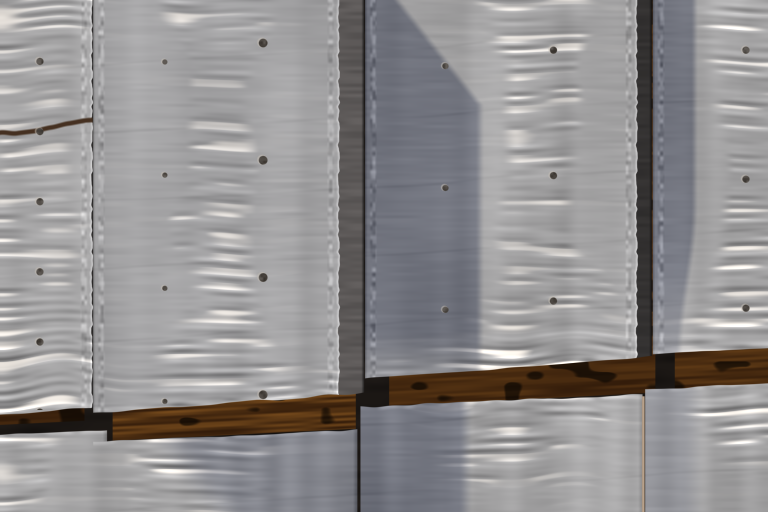
This texture is drawn by a Shadertoy shader. Its source:

```glsl
// Stacked pallets wrapped in wrinkled grey film, with cast shadows and timber between two rows.

float hash(vec2 p) {
  vec3 q = fract(p.xyx * 0.1031);
  q += dot(q, q.yzx + 33.33);
  return fract((q.x + q.y) * q.z);
}

float noise(vec2 p) {
  vec2 i = floor(p), f = fract(p);
  f = f * f * (3.0 - 2.0 * f);
  return mix(mix(hash(i), hash(i + vec2(1, 0)), f.x),
             mix(hash(i + vec2(0, 1)), hash(i + vec2(1, 1)), f.x), f.y);
}

// Smooth-edged step: 1 where d is positive.
float cover(float d) {
  float w = 0.8 / iResolution.y;
  return smoothstep(-w, w, d);
}

float within(float x, vec2 span) {
  return cover(x - span.x) * cover(span.y - x);
}

// Film: tone, vertical strips, faint tiers, horizontal folds.
vec3 film(vec2 p, float shade, float folds) {
  vec3 c = mix(vec3(0.645, 0.642, 0.645), vec3(0.455, 0.465, 0.505), shade);
  c += 0.07 * (noise(vec2(p.x * 30.0, 4.0 + p.y * 0.6)) - 0.5);
  c += 0.06 * (noise(p * vec2(7, 5) + 20.0) - 0.5);
  c += 0.035 * (noise(p * vec2(14, 170)) - 0.5);
  float tier = (p.y - 0.06 * p.x) * 7.5 + 0.1 * noise(p * 6.0);
  c -= 0.035 * smoothstep(0.035, 0.0, abs(fract(tier) - 0.5)) * noise(p * 12.0);

  vec2 q = vec2(p.x * 9.0, 105.0 * (p.y + 0.025 * noise(p * vec2(8, 4))));
  float ridge = noise(q), slope = ridge - noise(q - vec2(0, 0.7));
  vec3 glint = vec3(0.28, 0.26, 0.23) * smoothstep(0.62, 0.95, ridge);
  return c + folds * (1.0 - 0.65 * shade) * (0.24 * slope + glint);
}

// Punched holes down a line: (x, first y, spacing).
void holes(inout vec3 col, vec2 p, vec3 line, float radius) {
  vec2 d = p - line.xy;
  d.y -= line.z * round(d.y / line.z);
  col = mix(col, vec3(0.77, 0.74, 0.70), 0.5 * cover(radius * 1.15 - length(d + vec2(0.002, -0.001))));
  col = mix(col, vec3(0.22, 0.20, 0.18) + 0.17 * noise(p * 180.0), cover(radius - length(d)));
}

// Timber bearer over the dark gap.
void timber(inout vec3 col, vec2 p, vec2 span, float bottom, float light) {
  float grain = noise(vec2(p.x * 9.0, (p.y - 0.05 * p.x) * 190.0));
  vec3 wood = mix(vec3(0.20, 0.11, 0.04), vec3(0.46, 0.29, 0.11), grain * light);
  wood *= 1.0 - 0.6 * smoothstep(0.72, 0.85, noise(p * vec2(22, 45)));
  col = mix(col, wood, within(p.x, span) * cover(p.y - bottom - 0.05 * (p.x - span.x)));
}

// Lower wrap: folds gather in a bowl (centre, half width) under the top edge.
void lowerWrap(inout vec3 col, vec2 p, vec2 span, float top, vec2 bowl, float shade) {
  float depth = top + 0.045 * (p.x - span.x) + 0.004 * noise(vec2(p.x * 30.0, 7)) - p.y;
  float r = length(vec2((p.x - bowl.x) / bowl.y, (depth - 0.035) / 0.13));
  float folds = smoothstep(1.15, 0.6, r + 0.4 * (noise(p * 18.0) - 0.5));
  vec3 c = film(p + vec2(0, 3), shade, folds + 0.12);
  c += 0.1 * smoothstep(0.01, 0.002, depth) * noise(vec2(p.x * 60.0, 1));
  c -= 0.12 * smoothstep(0.01, 0.0, span.y - p.x);
  col = mix(col, c, within(p.x, span) * cover(depth));
}

// Upper wrap: a fold band that widens at both ends, and a grey side face on the right.
void upperWrap(inout vec3 col, vec2 p, vec2 span, float bottom, float side,
               float sideTone, vec2 band, float shade) {
  float height = p.y - bottom - 0.075 * (p.x - span.x) - 0.005 * noise(vec2(p.x * 22.0, 9));
  float right = span.y + side - p.x;
  vec3 face = sideTone * vec3(1, 0.96, 0.95) * (0.9 + 0.2 * noise(p * vec2(20, 150)));
  face *= 1.0 - 0.5 * smoothstep(0.006, 0.0, right);
  col = mix(col, face, cover(p.x - span.y + 0.005) * cover(right) * cover(height));

  float w = band.y * (0.65 + 0.9 * smoothstep(0.24, 0.03, height) + 0.6 * smoothstep(0.85, 1.0, p.y));
  float off = abs(p.x - band.x) + 0.06 * (noise(p * vec2(12, 9)) - 0.5);
  float folds = smoothstep(w, w * 0.55, off) * (0.35 + 0.65 * noise(p * vec2(9, 6)));
  vec3 c = film(p, shade, folds + 0.06 + 0.4 * smoothstep(0.1, 0.02, height));

  // Crinkled welds, bright hem and jagged right edge.
  float weld = min(abs(p.x - span.x - 0.016), abs(p.x - span.y + 0.018));
  c += 0.28 * smoothstep(0.009, 0.002, weld) * (noise(p * vec2(130, 110)) - 0.45);
  c += 0.12 * smoothstep(0.016, 0.004, height) * noise(p * vec2(40, 150));
  c -= 0.1 * smoothstep(0.006, 0.0, p.x - span.x);
  span.y -= 0.004 * noise(vec2(p.y * 120.0, 5));
  c += 0.15 * smoothstep(0.006, 0.0, span.y - p.x);
  col = mix(col, c, within(p.x, span) * cover(height));
}

void mainImage(out vec4 fragColor, in vec2 fragCoord) {
  vec2 p = fragCoord / iResolution.y;
  vec3 col = vec3(0.10, 0.085, 0.075) * (0.7 + 0.6 * noise(p * vec2(15, 70)));

  timber(col, p, vec2(-0.1, 0.165), 0.165, 0.25);
  timber(col, p, vec2(0.22, 0.695), 0.139, 1.0);
  timber(col, p, vec2(0.76, 1.28), 0.207, 0.55);
  timber(col, p, vec2(1.318, 1.9), 0.24, 0.65);

  // Lower row, with a pale cord in the last joint.
  lowerWrap(col, p, vec2(-0.318, 0.209), 0.134, vec2(0.03, 0.09), 0.0);
  lowerWrap(col, p, vec2(0.182, 0.698), 0.135, vec2(0.4, 0.17), 0.75 * smoothstep(0.39, 0.49, p.x + 0.8 * p.y - 0.0));
  lowerWrap(col, p, vec2(0.704, 1.255), 0.203, vec2(0.99, 0.18), smoothstep(0.925, 0.895, p.x));
  lowerWrap(col, p, vec2(1.26, 1.9), 0.238, vec2(1.48, 0.12), 0.5 * smoothstep(1.38, 1.33, p.x));
  col = mix(col, vec3(0.72, 0.63, 0.54), within(p.x, vec2(1.254, 1.259)) * cover(0.226 - p.y));

  // Upper row: the last two columns carry cast shadows.
  float shadeC = smoothstep(0.01, -0.01, p.x - min(0.9375, 1.568 - 0.793 * p.y));
  shadeC *= 0.45 + 0.55 * smoothstep(0.27, 0.36, p.y);
  float shadeD = smoothstep(1.365, 1.349, p.x + 0.03 * smoothstep(0.6, 0.3, p.y));
  shadeD *= 0.5 + 0.5 * smoothstep(0.3, 0.5, p.y);
  upperWrap(col, p, vec2(-0.318, 0.182), 0.163, 0.0, 0.3, vec2(0.06, 0.16), 0.0);
  upperWrap(col, p, vec2(0.182, 0.664), 0.191, 0.047, 0.36, vec2(0.42, 0.11), 0.08);
  upperWrap(col, p, vec2(0.713, 1.246), 0.258, 0.027, 0.2, vec2(1.06, 0.13), shadeC);
  upperWrap(col, p, vec2(1.275, 1.9), 0.303, 0.0, 0.3, vec2(1.46, 0.11), shadeD);

  // Open crease across the first column.
  float crease = abs(p.y - 0.732 - 0.14 * p.x - 0.012 * noise(vec2(p.x * 30.0, 3)));
  col = mix(col, vec3(0.27, 0.19, 0.13), cover(0.181 - p.x) * smoothstep(0.007, 0.002, crease));

  if (p.y > 0.2) {
    holes(col, p, vec3(0.078, 0.88, 0.137), 0.007);
    holes(col, p, vec3(0.322, 0.879, 0.221), 0.005);
    holes(col, p, vec3(0.514, 0.916, 0.229), 0.0085);
    holes(col, p, vec3(0.87, 0.871, 0.238), 0.006);
    holes(col, p, vec3(1.081, 0.902, 0.245), 0.007);
    holes(col, p, vec3(1.457, 0.902, 0.252), 0.007);
  }
  fragColor = vec4(clamp(col, 0.0, 1.0), 1);
}
```
